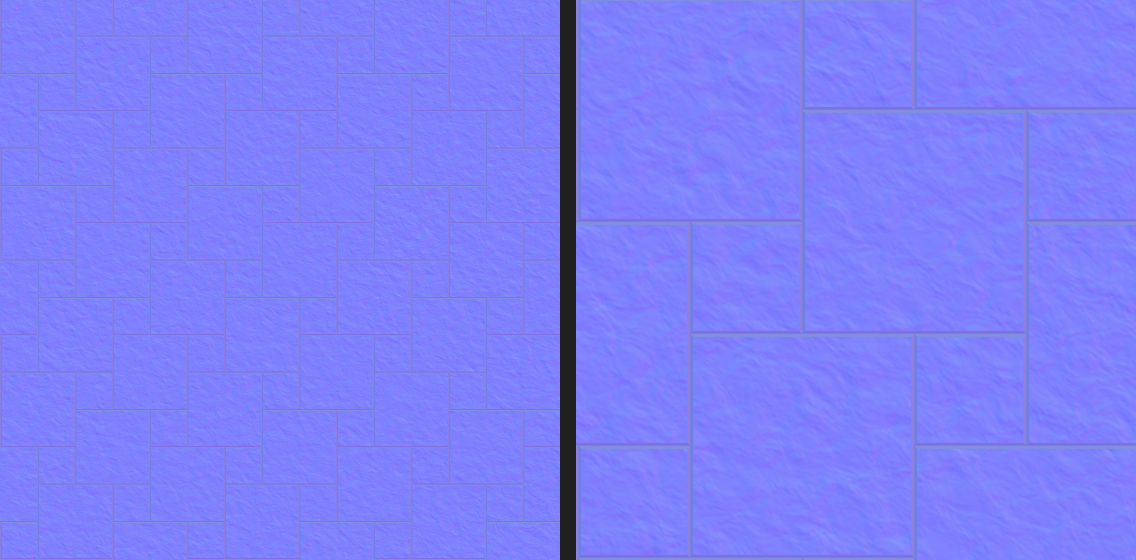
Left, the full canvas; right, a detail of the centre.
Reproduce this texture map procedurally as a WebGL 2 fragment shader.

```glsl
#version 300 es
precision highp float;

#define GRID 15.0
#define JOINT_HALF 0.027
#define JOINT_SHIFT vec2(0.02, 0.02)
#define JOINT_TILT 0.12
#define JOINT_BLUE 0.88
#define FACE_BLUE 0.992
#define RELIEF 0.0088
#define GRAIN_SCALE vec2(4.4, 5.8)
#define GRAIN_DIR vec2(0.91, -0.41)
#define GRAIN_WARP 0.5
#define OCTAVES 4
#define SLOPE_STEP 0.012

uniform vec2 u_resolution;
out vec4 fragColor;

float hash(vec2 p) {
    vec3 q = fract(p.xyx * vec3(0.1031, 0.1030, 0.0973));
    q += dot(q, q.yzx + 33.33);
    return fract((q.x + q.y) * q.z);
}

float valueNoise(vec2 p) {
    vec2 i = floor(p), f = fract(p);
    f = f * f * (3.0 - 2.0 * f);
    float low = mix(hash(i), hash(i + vec2(1, 0)), f.x);
    float high = mix(hash(i + vec2(0, 1)), hash(i + vec2(1, 1)), f.x);
    return mix(low, high, f.y);
}

// Stone height: warped, layered noise, slightly stretched along a diagonal
float stoneHeight(vec2 p) {
    vec2 across = vec2(-GRAIN_DIR.y, GRAIN_DIR.x);
    vec2 q = vec2(dot(p, GRAIN_DIR), dot(p, across)) * GRAIN_SCALE;
    q += GRAIN_WARP * vec2(valueNoise(q + 31.7), valueNoise(q + 83.1));
    float height = 0.0, amplitude = 1.0;
    for (int o = 0; o < OCTAVES; o++) {
        height += amplitude * valueNoise(q);
        q = mat2(1.92, 0.56, -0.56, 1.92) * q + vec2(17.3, 9.1);
        amplitude *= 0.54;
    }
    return height;
}

// Pinwheel paving: lower left corner (xy) and side (z) of the tile under p
vec3 findTile(vec2 p) {
    vec2 cell = floor(p);
    float kind = mod(cell.x + 2.0 * cell.y + 2.0, 5.0);
    if (abs(kind - 2.0) < 0.5) return vec3(cell, 1.0);
    bool rightHalf = abs(kind - 1.0) < 0.5 || kind > 3.5;
    bool topHalf = kind < 1.5;
    return vec3(cell - vec2(rightHalf, topHalf), 2.0);
}

void main() {
    float pixel = GRID / min(u_resolution.x, u_resolution.y);
    vec2 p = gl_FragCoord.xy / u_resolution * GRID - JOINT_SHIFT;
    vec3 tile = findTile(p);

    // Distance to the tile edge and the direction facing out of it
    vec2 local = p - tile.xy;
    vec2 centred = local - 0.5 * tile.z;
    vec2 inset = 0.5 * tile.z - abs(centred);
    float edge = min(inset.x, inset.y);
    vec2 outward = inset.x < inset.y ? vec2(sign(centred.x), 0.0)
                                     : vec2(0.0, sign(centred.y));

    // Rough face, with its own patch of noise on each tile
    vec2 id = mod(tile.xy, GRID);
    vec2 s = local + 60.0 * vec2(hash(id + 3.7), hash(id + 41.3));
    vec2 dx = vec2(SLOPE_STEP, 0.0);
    vec2 slope = vec2(stoneHeight(s + dx) - stoneHeight(s - dx),
                      stoneHeight(s + dx.yx) - stoneHeight(s - dx.yx));
    slope /= 2.0 * SLOPE_STEP;
    float roughness = RELIEF * mix(0.92, 1.08, hash(id + 77.1));
    vec2 faceTilt = -slope * roughness + vec2(0.0, 0.01);

    // Shallow greyish joint; its two sides lean gently apart
    float joint = 1.0 - smoothstep(JOINT_HALF - 0.5 * pixel, JOINT_HALF + 0.5 * pixel, edge);
    float side = clamp(edge / (0.5 * pixel), 0.0, 1.0);
    vec2 tilt = mix(faceTilt, outward * JOINT_TILT * side, joint);
    float up = sqrt(max(1.0 - dot(tilt, tilt), 0.0));
    float blue = (0.5 + 0.5 * up) * mix(FACE_BLUE, JOINT_BLUE, joint);

    fragColor = vec4(0.5 + 0.5 * tilt, blue, 1.0);
}
```
